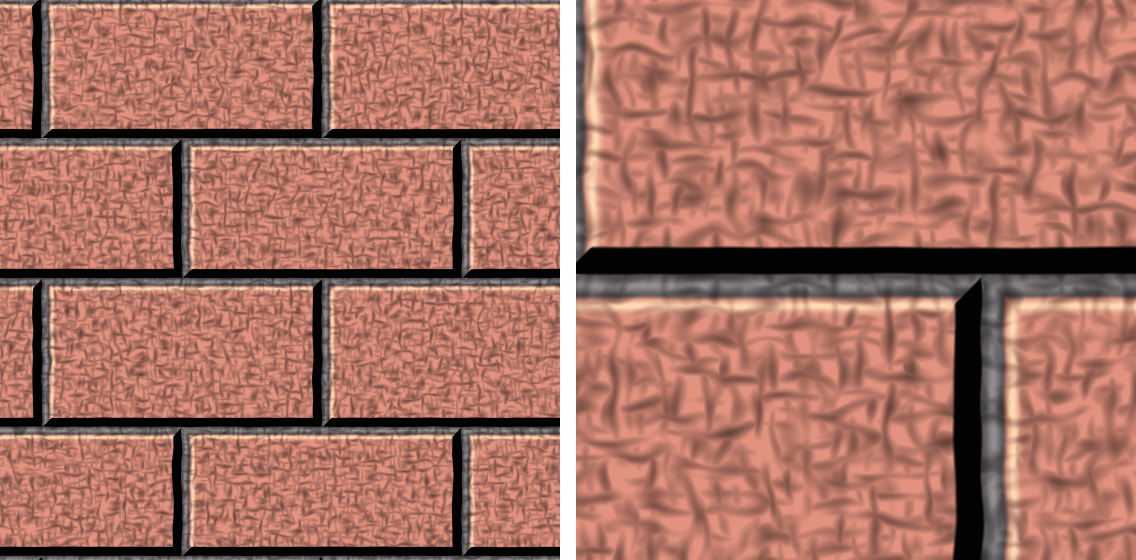
Left, the full canvas; right, a detail of the centre.
A WebGL 1 fragment shader for this texture:

```glsl
precision highp float;
// A tiling wall of bevelled bricks: four courses of two bricks in running bond.
// Each brick has a lit mortar edge at left and top and a black shadow at right
// and bottom, mitred at the corners; wrapped gradient noise weaves the surface.

uniform vec2 u_resolution;

const vec3 BRICK = vec3(0.86, 0.555, 0.48);
const vec3 MORTAR = vec3(0.46, 0.44, 0.45);
const vec3 CREAM = vec3(1.0, 0.86, 0.71);
const vec3 SHADOW = vec3(0.006);

const vec2 WALL_ORIGIN = vec2(0.0755, 0.0065);
const float BRICK_LENGTH = 0.5;
const float SHADOW_WIDTH = 0.017;
const float MORTAR_WIDTH = 0.0125;

// Unit gradient at a lattice point
vec2 gradient(vec2 cell, float seed) {
  float h = fract(sin(dot(cell, vec2(127.1, 311.7)) + seed * 17.3) * 43758.55);
  return vec2(cos(6.2832 * h), sin(6.2832 * h));
}

// Gradient noise over the unit square, wrapping after freq whole cells
float wrappedNoise(vec2 p, vec2 freq, float seed) {
  vec2 q = p * freq;
  vec2 i = floor(q);
  vec2 f = q - i;
  vec2 w = f * f * f * (f * (f * 6.0 - 15.0) + 10.0);
  vec2 lo = mod(i, freq);
  vec2 hi = mod(i + 1.0, freq);
  float a = dot(gradient(lo, seed), f);
  float b = dot(gradient(vec2(hi.x, lo.y), seed), f - vec2(1.0, 0.0));
  float c = dot(gradient(vec2(lo.x, hi.y), seed), f - vec2(0.0, 1.0));
  float d = dot(gradient(hi, seed), f - 1.0);
  return mix(mix(a, b, w.x), mix(c, d, w.x), w.y);
}

// Crossed dark threads: the lower of upright and level streaks
float weave(vec2 p) {
  vec2 bend = vec2(wrappedNoise(p, vec2(40.0), 1.0),
                   wrappedNoise(p, vec2(40.0), 2.0));
  vec2 q = p + 0.006 * bend;
  float upright = wrappedNoise(q, vec2(128.0, 46.0), 3.0);
  float level = wrappedNoise(q, vec2(46.0, 128.0), 4.0);
  return 1.4 * min(upright, level);
}

// Bottom, top and bond shift of the slightly uneven course at height y
vec3 course(float y) {
  if (y < 0.2305) return vec3(0.0, 0.2305, 0.25);
  if (y < 0.4961) return vec3(0.2305, 0.4961, 0.0);
  if (y < 0.7461) return vec3(0.4961, 0.7461, 0.25);
  return vec3(0.7461, 1.0, 0.0);
}

// Distances inside a brick cell: x to the lit sides, y to the shaded sides
vec2 bevelDistances(vec2 p) {
  float y = fract(p.y - WALL_ORIGIN.y);
  vec3 row = course(y);
  float x = fract((p.x - WALL_ORIGIN.x - row.z) / BRICK_LENGTH) * BRICK_LENGTH;
  return vec2(min(x, row.y - y), min(BRICK_LENGTH - x, y - row.x));
}

// Soft ridge of the given half width around a centre
float ridge(float d, float centre, float width) {
  float t = (d - centre) / width;
  return exp(-t * t);
}

void main() {
  vec2 p = gl_FragCoord.xy / u_resolution;
  float soft = max(0.0013, 0.75 / min(u_resolution.x, u_resolution.y));

  // Hand-cut wobble of the joints
  vec2 wobble = vec2(0.0035, 0.001) * wrappedNoise(p, vec2(24.0), 5.0);
  vec2 d = bevelDistances(p + wobble);
  float lit = d.x;
  float shaded = d.y;

  // Brick face
  float threads = weave(p);
  float shade = clamp(0.94 + 0.5 * threads, 0.3, 1.03);
  vec3 color = BRICK * shade;

  // Bright arris with worn patches
  float wear = clamp(0.95 + 0.9 * threads, 0.25, 1.0);
  color = mix(color, CREAM, wear * ridge(lit, 0.0182, 0.0033));

  // Mortar: a pale streak ending in a dark groove
  float relief = 0.72 + 0.5 * ridge(lit, 0.006, 0.004);
  float joint = 1.0 - smoothstep(MORTAR_WIDTH - soft, MORTAR_WIDTH + 2.0 * soft,
                                 min(lit, shaded));
  color = mix(color, MORTAR * relief * shade, joint);

  // Cast shadow, cut along the corner mitres
  float shadow = 1.0 - smoothstep(SHADOW_WIDTH - soft, SHADOW_WIDTH + soft, shaded);
  shadow *= smoothstep(-soft, soft, lit - shaded);
  shadow *= smoothstep(0.0, 1.5 * soft, shaded);
  color = mix(color, SHADOW, shadow);

  gl_FragColor = vec4(color, 1.0);
}
```
